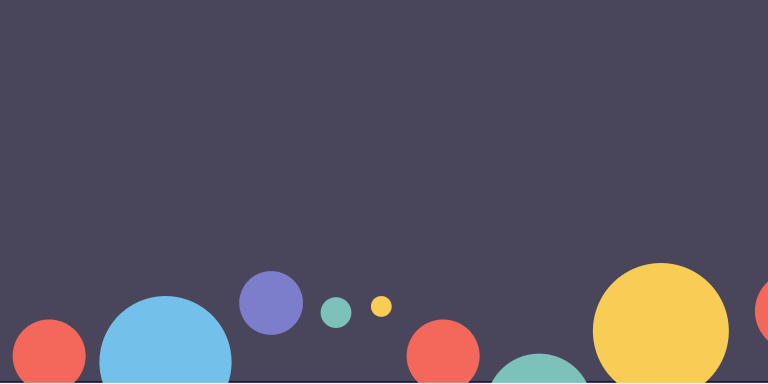
Give the GLSL for this background, as a WebGL 2 fragment shader.

```glsl
#version 300 es
precision highp float;

uniform vec2 u_resolution;
out vec4 fragColor;

#define BACKGROUND vec3(0.285, 0.275, 0.360)
#define RED        vec3(0.955, 0.405, 0.355)
#define BLUE       vec3(0.450, 0.755, 0.920)
#define PURPLE     vec3(0.485, 0.490, 0.795)
#define TEAL       vec3(0.485, 0.760, 0.735)
#define YELLOW     vec3(0.975, 0.805, 0.335)
#define BASE_LINE  vec3(0.120, 0.100, 0.260)
#define BASE_TOP   0.0080
#define FLOOR_TOP  0.0030
#define DISC_COUNT 9

// Colours, picked by the index stored with each disc
const vec3 PALETTE[5] = vec3[5](RED, BLUE, PURPLE, TEAL, YELLOW);

// Discs: centre x, centre y, radius, palette index (canvas height is 1)
const vec4 DISCS[DISC_COUNT] = vec4[DISC_COUNT](
    vec4(0.128,  0.073, 0.095, 0.0),
    vec4(0.431,  0.057, 0.172, 1.0),
    vec4(0.706,  0.211, 0.083, 2.0),
    vec4(0.875,  0.186, 0.040, 3.0),
    vec4(0.993,  0.202, 0.027, 4.0),
    vec4(1.154,  0.073, 0.095, 0.0),
    vec4(1.404, -0.060, 0.139, 3.0),
    vec4(1.721,  0.138, 0.177, 4.0),
    vec4(2.070,  0.190, 0.104, 0.0));

// Coverage of a shape from its signed distance, softened over one pixel
float coverage(float signedDistance) {
    return clamp(0.5 - signedDistance * u_resolution.y, 0.0, 1.0);
}

float discDistance(vec2 point, vec2 centre, float radius) {
    return length(point - centre) - radius;
}

void main() {
    vec2 point = gl_FragCoord.xy / u_resolution.y;

    // Flat field with a thin dark line near the bottom
    vec3 colour = mix(BACKGROUND, BASE_LINE, coverage(point.y - BASE_TOP));

    // Discs, cut off by the lower and right edges
    for (int i = 0; i < DISC_COUNT; i++) {
        vec4 disc = DISCS[i];
        float mask = coverage(discDistance(point, disc.xy, disc.z));
        colour = mix(colour, PALETTE[int(disc.w)], mask);
    }

    // Pale sliver of floor along the lower edge
    colour = mix(colour, vec3(0.96), coverage(point.y - FLOOR_TOP));

    fragColor = vec4(colour, 1.0);
}
```
